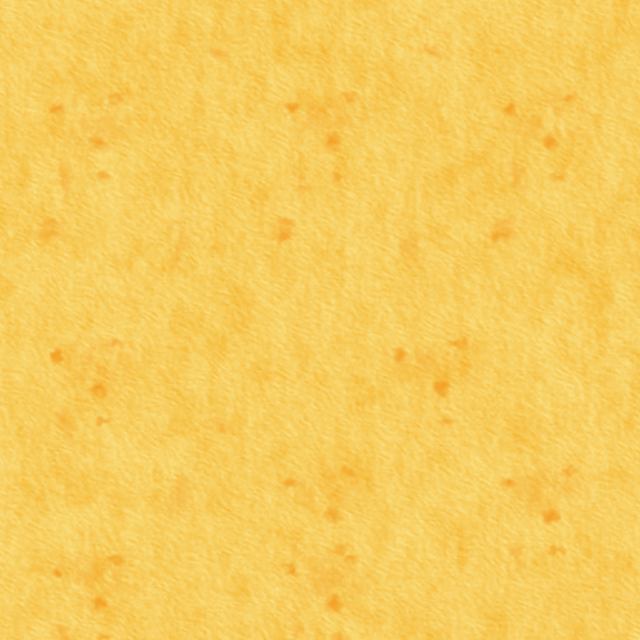
This texture is drawn by a three.js fragment shader. Its source:

```glsl
varying vec2 vUv;

float hash(vec2 p) {
  vec3 q = fract(p.xyx * 0.1031);
  q += dot(q, q.yzx + 33.33);
  return fract((q.x + q.y) * q.z);
}

float noise(vec2 p) {
  vec2 cell = floor(p);
  vec2 f = fract(p);
  f = f * f * (3.0 - 2.0 * f);
  float low = mix(hash(cell), hash(cell + vec2(1.0, 0.0)), f.x);
  float high = mix(hash(cell + vec2(0.0, 1.0)), hash(cell + 1.0), f.x);
  return mix(low, high, f.y);
}

float fbm(vec2 p) {
  float sum = 0.0;
  float weight = 0.5;
  for (int i = 0; i < 4; i++) {
    sum += weight * noise(p);
    p = p * 2.03 + 17.3;
    weight *= 0.5;
  }
  return sum / 0.9375;
}

// Soft elliptical stain
float smudge(vec2 p, vec2 radius) {
  return 1.0 - smoothstep(0.1, 1.3, length(p / radius));
}

// Group of stains that repeats over the cloth
float stainCluster(vec2 p, float mottle, float tail) {
  float stain = smudge(p, vec2(0.013, 0.011));
  stain = max(stain, smudge(p - vec2(0.065, -0.051), vec2(0.015, 0.016)));
  stain = max(stain, 0.75 * smudge(p - vec2(0.091, 0.018), vec2(0.016, 0.009)));
  stain = max(stain, 0.7 * smudge(p - vec2(0.074, -0.104), vec2(0.014, 0.008)));
  // Slanted streak
  vec2 s = p - vec2(0.013, -0.109);
  s.x += s.y * 0.3;
  stain = max(stain, 0.55 * mottle * smudge(s, vec2(0.014, 0.038)));
  // Mottled halo
  stain = max(stain, 0.38 * mottle * smudge(p - vec2(0.06, -0.012), vec2(0.075, 0.05)));
  // Lower pair
  float pair = smudge(p - vec2(-0.013, -0.195), vec2(0.021, 0.012));
  pair = max(pair, 0.7 * smudge(p - vec2(-0.008, -0.178), vec2(0.021, 0.01)));
  return max(stain, tail * pair * (0.5 + 0.45 * mottle));
}

// Faint sprig with a pale blotch below it
float sprig(vec2 p, vec2 drop, float mottle) {
  vec2 s = p + vec2(0.0, p.x * 0.35);
  float mark = 0.65 * smudge(s, vec2(0.024, 0.01));
  float blotch = 0.4 * mottle * smudge(p - drop, vec2(0.025, 0.045));
  return max(mark * (0.4 + 0.6 * mottle), blotch);
}

void main() {
  vec2 p = vUv;
  vec2 warp = vec2(noise(p * 110.0), noise(p * 110.0 + 40.0)) - 0.5;
  vec2 q = p + warp * 0.011;
  float mottle = smoothstep(0.3, 0.7, fbm(p * vec2(70.0, 52.0) + 9.0));

  // Staggered stain clusters, with gaps in the lower rows
  float stain = 0.0;
  for (int j = 0; j < 4; j++) {
    float y = j == 0 ? 0.829 : j == 1 ? 0.445 : j == 2 ? 0.245 : 0.108;
    for (int i = 0; i < 3; i++) {
      bool gap = j == 2 ? i == 0 : j > 0 && i == 2;
      if (gap) continue;
      float col = float(i);
      float x = 0.089 + 0.3805 * col - 0.0135 * col * col;
      if (j == 1 && i == 1) x += 0.169;
      float tail = j == 0 ? 1.0 : 0.0;
      float wear = 0.85 + 0.15 * hash(vec2(col, float(j)) + 3.0);
      stain = max(stain, wear * stainCluster(q - vec2(x, y), mottle, tail));
    }
  }

  // Sprigs along the top, and one repeated lower down
  for (int i = 0; i < 3; i++) {
    float col = float(i);
    vec2 drop = vec2(-0.061 + 0.02 * col, -0.302);
    stain = max(stain, sprig(q - vec2(0.341 + 0.339 * col, 0.918), drop, mottle));
  }
  stain = max(stain, sprig(q - vec2(0.341, 0.333), vec2(-0.061, -0.108), mottle));

  // Uneven dye, drawn out along the upright threads
  float tone = 0.62 + 0.35 * (fbm(p * vec2(17.0, 12.0)) - 0.5);
  tone += 0.55 * (fbm(p * vec2(64.0, 36.0) + 5.0) - 0.5);
  tone += 0.16 * (noise(p * vec2(90.0, 7.0)) - 0.5);
  tone += 0.14 * (noise(p * vec2(190.0, 24.0) + 12.0) - 0.5);
  tone -= 0.25 * smoothstep(0.52, 0.75, fbm(p * vec2(32.0, 24.0) + 31.0));

  // Short slanted pile, lit from one side
  vec2 bend = p + 0.012 * vec2(noise(p * 28.0), noise(p * 28.0 + 70.0));
  vec2 pile = vec2(dot(bend, vec2(0.9, -0.45)) * 115.0, dot(bend, vec2(0.45, 0.9)) * 235.0);
  tone += 0.42 * (noise(pile) - noise(pile + vec2(0.3, 0.9)));
  tone += 0.32 * (noise(p * 256.0) - 0.5);

  vec3 amber = vec3(0.96, 0.74, 0.24);
  vec3 pale = vec3(0.975, 0.855, 0.465);
  vec3 orange = vec3(0.95, 0.61, 0.12);
  vec3 cloth = mix(amber, pale, clamp(tone, -0.2, 1.25));
  gl_FragColor = vec4(mix(cloth, orange, 0.85 * stain), 1.0);
}
```
